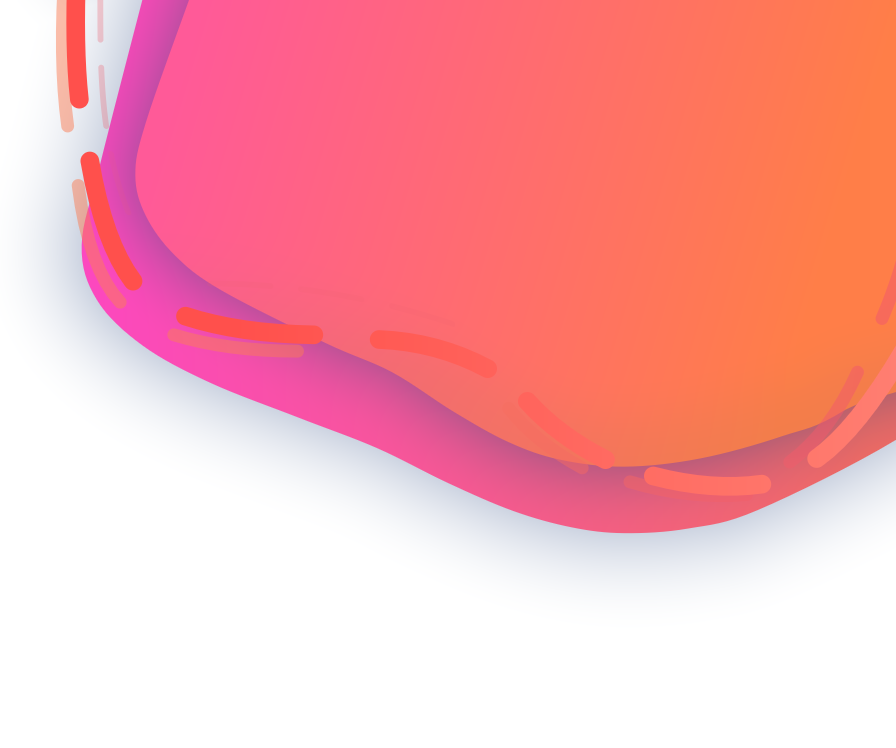
Give the GLSL for this background, as a WebGL 2 fragment shader.

```glsl
#version 300 es
precision highp float;
// Two layered pink-to-orange blobs with soft shadows and rounded dashes on white.
uniform vec2 u_resolution;
out vec4 fragColor;

#define GRID 768.0          // design units across the canvas width
#define BLOB_POINTS 18
#define CURVE_STEPS 8
#define DASH_STEPS 8
#define OUTER_BLUR 90.0
#define INNER_BLUR 66.0
#define MAIN_RADIUS 8.0
#define SOFT_RADIUS 5.5
#define THIN_RADIUS 2.5

// Spline knots, y pointing down from the top edge
const vec2 OUTER[BLOB_POINTS] = vec2[](
  vec2(138, -60), vec2(122, 0), vec2(86, 140), vec2(70, 210), vec2(83, 257), vec2(122, 296),
  vec2(180, 328), vec2(256, 358), vec2(323, 384), vec2(384, 414), vec2(440, 438), vec2(490, 452),
  vec2(535, 457), vec2(590, 453), vec2(650, 437), vec2(768, 377), vec2(860, 310), vec2(860, -60));
const vec2 INNER[BLOB_POINTS] = vec2[](
  vec2(184, -60), vec2(162, 0), vec2(125, 105), vec2(116, 150), vec2(125, 185), vec2(150, 219),
  vec2(190, 249), vec2(279, 294), vec2(336, 319), vec2(389, 353), vec2(436, 379), vec2(480, 394),
  vec2(535, 400), vec2(600, 393), vec2(670, 374), vec2(725, 351), vec2(840, 270), vec2(840, -60));

// Dashes: start, control and end of each quadratic curve
const vec2 MAIN[21] = vec2[](
  vec2(66, -30), vec2(63, 40), vec2(68, 85),     vec2(77, 138), vec2(89, 208), vec2(114, 241),
  vec2(159, 271), vec2(205, 286), vec2(269, 287), vec2(325, 291), vec2(375, 293), vec2(418, 316),
  vec2(452, 344), vec2(478, 373), vec2(519, 394), vec2(560, 408), vec2(610, 421), vec2(653, 415),
  vec2(700, 393), vec2(735, 368), vec2(775, 300));
const vec2 SOFT[21] = vec2[](
  vec2(56, -30), vec2(50, 50), vec2(58, 108),    vec2(67, 159), vec2(76, 230), vec2(103, 259),
  vec2(149, 287), vec2(195, 301), vec2(255, 301), vec2(436, 350), vec2(460, 380), vec2(499, 401),
  vec2(540, 413), vec2(590, 428), vec2(640, 424), vec2(677, 396), vec2(712, 370), vec2(735, 319),
  vec2(756, 273), vec2(768, 245), vec2(776, 215));

vec3 rgb(float r, float g, float b) { return vec3(r, g, b) / 255.0; }

float segmentDistance(vec2 p, vec2 a, vec2 b) {
  vec2 e = b - a, w = p - a;
  return length(w - e * clamp(dot(w, e) / dot(e, e), 0.0, 1.0));
}

vec2 catmullRom(vec2 a, vec2 b, vec2 c, vec2 d, float t) {
  return b + 0.5 * t * (c - a + t * (2.0 * a - 5.0 * b + 4.0 * c - d + t * (3.0 * (b - c) + d - a)));
}

// Signed distance to a closed spline, negative inside
float blobDistance(vec2 p, vec2 knots[BLOB_POINTS]) {
  float d = 1e5, side = 1.0;
  vec2 a = knots[0];
  for (int i = 0; i < BLOB_POINTS; i++) {
    vec2 k0 = knots[(i + BLOB_POINTS - 1) % BLOB_POINTS], k1 = knots[i];
    vec2 k2 = knots[(i + 1) % BLOB_POINTS], k3 = knots[(i + 2) % BLOB_POINTS];
    for (int j = 1; j <= CURVE_STEPS; j++) {
      vec2 b = catmullRom(k0, k1, k2, k3, float(j) / float(CURVE_STEPS));
      d = min(d, segmentDistance(p, a, b));
      if ((a.y > p.y) != (b.y > p.y) && p.x < a.x + (b.x - a.x) * (p.y - a.y) / (b.y - a.y)) side = -side;
      a = b;
    }
  }
  return d * side;
}

// Distance to the nearest curve in a set of seven dashes
float dashDistance(vec2 p, vec2 curves[21]) {
  float d = 1e5;
  for (int i = 0; i < 21; i += 3) {
    vec2 a = curves[i];
    for (int j = 1; j <= DASH_STEPS; j++) {
      float t = float(j) / float(DASH_STEPS);
      vec2 b = mix(mix(curves[i], curves[i + 1], t), mix(curves[i + 1], curves[i + 2], t), t);
      d = min(d, segmentDistance(p, a, b));
      a = b;
    }
  }
  return d;
}

// Distance to an evenly dashed line
float dashRow(float along, float offset, float period, float dash) {
  float m = mod(along + 0.5 * (period - dash), period) - 0.5 * period;
  return length(vec2(max(abs(m) - 0.5 * dash, 0.0), offset));
}

float shadow(float d, float blur) {
  float s = clamp(1.0 - max(d, 0.0) / blur, 0.0, 1.0);
  return s * s;
}

void main() {
  float pixel = GRID / u_resolution.x;
  vec2 p = vec2(gl_FragCoord.x, u_resolution.y - gl_FragCoord.y) * pixel;
  #define COVER(d) clamp(0.5 - (d) / pixel, 0.0, 1.0)
  float outer = blobDistance(p, OUTER), inner = blobDistance(p, INNER);

  // White ground and blue-grey shadow
  vec3 color = mix(vec3(1.0), rgb(70.0, 95.0, 145.0), 0.27 * shadow(outer, OUTER_BLUR));

  // Outer blob, shaded by the inner one
  vec3 outerColor = mix(rgb(252.0, 72.0, 190.0), rgb(240.0, 106.0, 100.0), clamp((p.x - 80.0) / 660.0, 0.0, 1.0));
  outerColor = mix(outerColor, rgb(60.0, 80.0, 125.0), 0.3 * shadow(inner, INNER_BLUR));
  color = mix(color, outerColor, COVER(outer));

  // Inner blob, dimmed toward its lower rim
  float slope = clamp(dot(p - vec2(150, 80), vec2(1.0, 0.3)) / 600.0, 0.0, 1.0);
  vec3 innerColor = mix(rgb(255.0, 90.0, 152.0), rgb(255.0, 126.0, 72.0), slope);
  float rim = smoothstep(-80.0, 0.0, inner) * smoothstep(180.0, 340.0, p.y);
  color = mix(color, mix(innerColor, rgb(170.0, 120.0, 90.0), 0.14 * rim), COVER(inner));

  // Thin dashes down the left side and along the lower rim
  float drop = p.y / 108.0, run = p.x - 180.0;
  float left = dashRow(p.y - 58.0, p.x - 86.0 - 5.0 * drop * drop * drop, 74.0, 50.0);
  float low = dashRow(run, p.y - 243.0 - 0.0008 * run * run, 78.0, 52.0);
  vec3 thinColor = rgb(235.0, 95.0, 110.0);
  color = mix(color, thinColor, mix(0.3, 0.12, step(120.0, p.y)) * COVER(left - THIN_RADIUS) * step(p.y, 200.0));
  color = mix(color, thinColor, 0.14 * COVER(low - THIN_RADIUS) * step(abs(run - 102.0), 108.0));

  // Soft and main dashes
  float across = clamp((p.x - 200.0) / 570.0, 0.0, 1.0);
  vec3 softColor = mix(rgb(250.0, 125.0, 85.0), rgb(240.0, 85.0, 110.0), across);
  color = mix(color, softColor, 0.5 * COVER(dashDistance(p, SOFT) - SOFT_RADIUS));
  vec3 mainColor = mix(rgb(255.0, 80.0, 76.0), rgb(255.0, 126.0, 113.0), across);
  color = mix(color, mainColor, COVER(dashDistance(p, MAIN) - MAIN_RADIUS));
  fragColor = vec4(color, 1.0);
}
```
